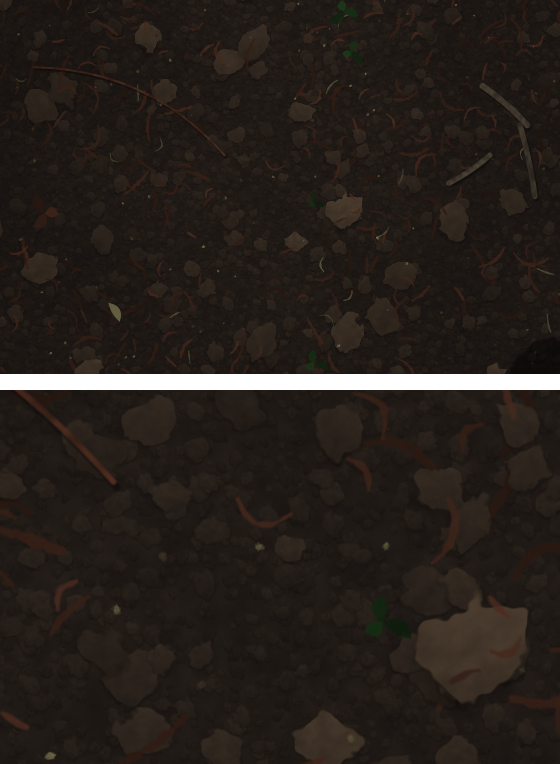
Top, the full canvas; bottom, a detail of the centre.
A WebGL 1 fragment shader for this texture:

```glsl
precision highp float;
// Dark, crumbly forest soil with clods, rusty plant fibres, twigs and a few leaves.
uniform vec2 u_resolution;

const vec3 SOIL = vec3(0.112, 0.091, 0.078);
const vec3 CRUMB = vec3(0.140, 0.112, 0.092);
const vec3 CLOD = vec3(0.170, 0.137, 0.109);
const vec3 PALE_CLOD = vec3(0.232, 0.186, 0.144);
const vec3 RUST = vec3(0.215, 0.122, 0.086);
const vec3 BARK = vec3(0.270, 0.235, 0.190);
const vec3 GREEN = vec3(0.070, 0.160, 0.065);
const vec3 STRAW = vec3(0.400, 0.380, 0.260);
const float EDGE = 0.0018;

float hash(vec2 p) {
  vec3 q = fract(vec3(p.xyx) * 0.1031);
  q += dot(q, q.yzx + 33.33);
  return fract((q.x + q.y) * q.z);
}

vec2 hash2(vec2 p) {
  return vec2(hash(p + 17.3), hash(p + 71.9));
}

float noise(vec2 p) {
  vec2 i = floor(p), f = fract(p);
  f = f * f * (3.0 - 2.0 * f);
  return mix(mix(hash(i), hash(i + vec2(1, 0)), f.x),
             mix(hash(i + vec2(0, 1)), hash(i + vec2(1, 1)), f.x), f.y);
}

float fbm(vec2 p) {
  float sum = 0.0, amp = 0.5;
  for (int i = 0; i < 4; i++) {
    sum += amp * noise(p);
    p = p * 2.03 + 19.1;
    amp *= 0.5;
  }
  return sum;
}

vec2 direction(float angle) {
  return vec2(cos(angle), sin(angle));
}

// Coverage of a bent line from a to b; taper 1 narrows both ends like a leaf.
float stroke(vec2 p, vec2 a, vec2 b, float bend, float width, float taper) {
  vec2 along = b - a;
  float h = clamp(dot(p - a, along) / dot(along, along), 0.0, 1.0);
  float arch = 4.0 * h * (1.0 - h);
  vec2 side = vec2(-along.y, along.x);
  float d = length(p - a - along * h - side * bend * arch);
  return 1.0 - smoothstep(-EDGE, EDGE, d - width * mix(1.0, arch, taper));
}

// Scattered rough lumps, lit from above, each with a soft shadow.
vec3 clods(vec3 col, vec2 p, float scale, float amount, vec3 dark, vec3 light, float seed) {
  vec2 q = p * scale, cell = floor(q);
  for (int y = -1; y <= 1; y++) for (int x = -1; x <= 1; x++) {
    vec2 id = cell + vec2(x, y), key = id + seed;
    if (hash(key) > amount) continue;
    vec2 d = q - id - hash2(key + 5.0);
    float size = mix(0.24, 0.5, hash(key + 9.0));
    vec2 axis = direction(6.283 * hash(key + 13.0));
    vec2 local = vec2(dot(d, axis), dot(d, vec2(-axis.y, axis.x)) * 1.25) / size;
    float r = length(local) + 0.55 * (noise(local * 1.7 + key * 7.0) - 0.5)
            + 0.16 * (noise(local * 5.0 + key * 3.0) - 0.5);
    float soft = EDGE * scale / size;
    float shade = 0.94 + 0.09 * d.y / size + 0.3 * (fbm(local * 2.5 + key * 11.0) - 0.47);
    vec3 tint = mix(dark, light, hash(key + 21.0)) * shade;
    col *= 1.0 - 0.26 * (1.0 - smoothstep(0.8, 1.25, r + 0.12 * d.y / size));
    col = mix(col, tint, 1.0 - smoothstep(1.0 - soft, 1.0 + soft, r));
  }
  return col;
}

// Curled fibres gathered in loose patches.
vec3 fibres(vec3 col, vec2 p, float scale, float amount, float width, vec3 tint, float seed) {
  vec2 cell = floor(p * scale);
  float ragged = width * (0.45 + 1.1 * noise(p * 140.0 + seed));
  for (int y = -1; y <= 1; y++) for (int x = -1; x <= 1; x++) {
    vec2 id = cell + vec2(x, y), key = id + seed;
    if (hash(key) > amount * smoothstep(0.3, 0.65, noise(id / scale * 5.0 + 3.0))) continue;
    vec2 mid = (id + hash2(key + 4.0)) / scale;
    vec2 reach = direction(6.283 * hash(key + 8.0)) * mix(0.18, 0.42, hash(key + 6.0)) / scale;
    float bend = 0.7 * (hash(key + 12.0) - 0.5);
    float mask = stroke(p, mid - reach, mid + reach, bend, ragged, 0.4);
    col = mix(col, tint * mix(0.75, 1.2, hash(key + 15.0)), 0.8 * mask);
  }
  return col;
}

vec3 twig(vec3 col, vec2 p, vec2 a, vec2 b, float bend, float width, vec3 tint) {
  float shadow = stroke(p + vec2(-0.003, 0.005), a, b, bend, width * 1.2, 0.0);
  float grain = 0.75 + 0.5 * noise(p * vec2(130.0, 90.0));
  col *= 1.0 - 0.35 * shadow;
  return mix(col, tint * grain, stroke(p, a, b, bend, width, 0.0));
}

vec3 sprout(vec3 col, vec2 p, vec2 root, float size, vec3 tint) {
  for (int i = 0; i < 3; i++) {
    float k = float(i), turn = 2.1 * k + 6.0 * hash(root * 90.0);
    vec2 tip = root + direction(turn) * size * (1.0 - 0.2 * k);
    col = mix(col, tint * (0.8 + 0.25 * k), 0.85 * stroke(p, root, tip, 0.12, size * 0.23, 1.0));
  }
  return col;
}

void main() {
  vec2 p = gl_FragCoord.xy / u_resolution.y;
  float patches = fbm(p * 4.0 + 8.0);

  // Ground, from fine crumbs up to large clods
  vec3 col = SOIL * (0.8 + 0.45 * fbm(p * 60.0));
  col = clods(col, p, 72.0, 0.85, SOIL, CRUMB, 31.0);
  col = clods(col, p, 38.0, 0.62, SOIL * 1.08, CRUMB * 1.1, 57.0);
  col = fibres(col, p, 11.0, 0.6, 0.0045, RUST * 0.85, 83.0);
  col = clods(col, p, 19.0, 0.33, CRUMB, CLOD * 1.08, 112.0);
  col = clods(col, p, 9.5, 0.19, CLOD, PALE_CLOD * 1.05, 149.0);

  // Litter: rusty fibres, pale slivers, and tiny flecks
  col = fibres(col, p, 9.0, 0.5, 0.0042, RUST, 203.0);
  col = fibres(col, p, 15.0, 0.45, 0.0032, RUST * 1.1, 241.0);
  col = fibres(col, p, 16.0, 0.06, 0.0022, STRAW * 0.8, 277.0);
  col = clods(col, p, 110.0, 0.004, CLOD, STRAW, 311.0);

  // Long root and broken twigs
  col = twig(col, p, vec2(0.09, 0.82), vec2(0.60, 0.585), 0.11, 0.0028, RUST * 1.15);
  col = twig(col, p, vec2(1.29, 0.77), vec2(1.41, 0.665), 0.03, 0.008, BARK * 0.95);
  col = twig(col, p, vec2(1.39, 0.665), vec2(1.43, 0.475), 0.02, 0.0075, BARK * 0.8);
  col = twig(col, p, vec2(1.20, 0.51), vec2(1.31, 0.585), -0.03, 0.007, BARK * 0.9);

  // Leaves
  col = sprout(col, p, vec2(0.92, 0.97), 0.050, GREEN);
  col = sprout(col, p, vec2(0.94, 0.86), 0.042, GREEN);
  col = sprout(col, p, vec2(0.84, 0.46), 0.030, GREEN * 0.8);
  col = sprout(col, p, vec2(0.84, 0.03), 0.045, GREEN);
  col = sprout(col, p, vec2(0.12, 0.43), 0.060, RUST * 0.9);
  col = mix(col, STRAW, stroke(p, vec2(0.29, 0.19), vec2(0.32, 0.14), 0.1, 0.011, 1.0));

  // Uneven damp, dark hollow in the corner and dim borders
  col *= 0.9 + 0.25 * patches;
  float hollow = length((p - vec2(1.48, 0.02)) * vec2(1.0, 1.5)) + 0.05 * fbm(p * 25.0);
  col *= mix(0.5, 1.0, smoothstep(0.125, 0.14, hollow));
  col *= 1.06 - 0.2 * dot(p - vec2(0.8, 0.5), p - vec2(0.8, 0.5));
  gl_FragColor = vec4(col, 1.0);
}
```
